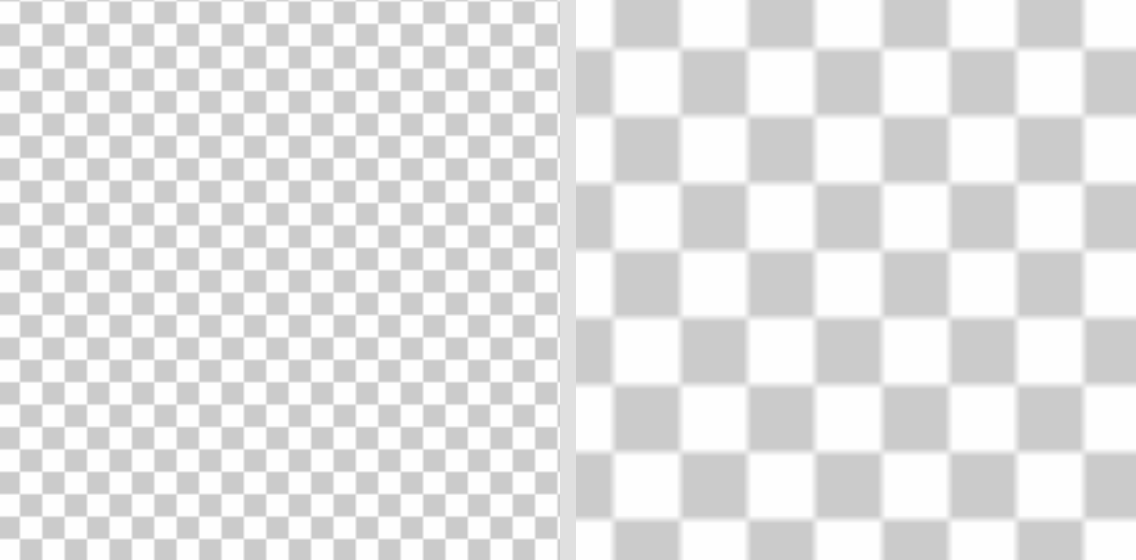
Left, the full canvas; right, a detail of the centre.
Give the GLSL for this pattern, as a WebGL 2 fragment shader.

```glsl
#version 300 es
precision highp float;
// Flat two-tone checkerboard with slightly soft edges.
// Each axis gives a softened square wave of +1 and -1; the sign of
// their product tells light squares from grey ones.

#define CELLS 25.0                   // squares across and down
#define GRID_ORIGIN vec2(0.0355, 0.0375) // a corner where four squares meet
#define EDGE_SOFTNESS 0.06           // half width of an edge, in squares
#define LIGHT vec3(0.998)
#define GREY vec3(0.798)

uniform vec2 u_resolution;
out vec4 fragColor;

// Square wave with period 2: +1 over [0,1], -1 over [1,2], ramped at integers.
vec2 softSquareWave(vec2 p, vec2 halfWidth) {
    vec2 edgeDistance = abs(mod(p - 0.5, 2.0) - 1.0);
    edgeDistance = 0.5 - edgeDistance;
    return clamp(-edgeDistance / halfWidth, -1.0, 1.0);
}

void main() {
    vec2 uv = gl_FragCoord.xy / u_resolution;
    vec2 p = (uv - GRID_ORIGIN) * CELLS;

    // Keep the ramp at least one pixel wide on small canvases.
    vec2 halfWidth = max(vec2(EDGE_SOFTNESS), 0.5 * CELLS / u_resolution);

    vec2 wave = softSquareWave(p, halfWidth);
    float lightness = 0.5 + 0.5 * wave.x * wave.y;
    fragColor = vec4(mix(GREY, LIGHT, lightness), 1.0);
}
```
